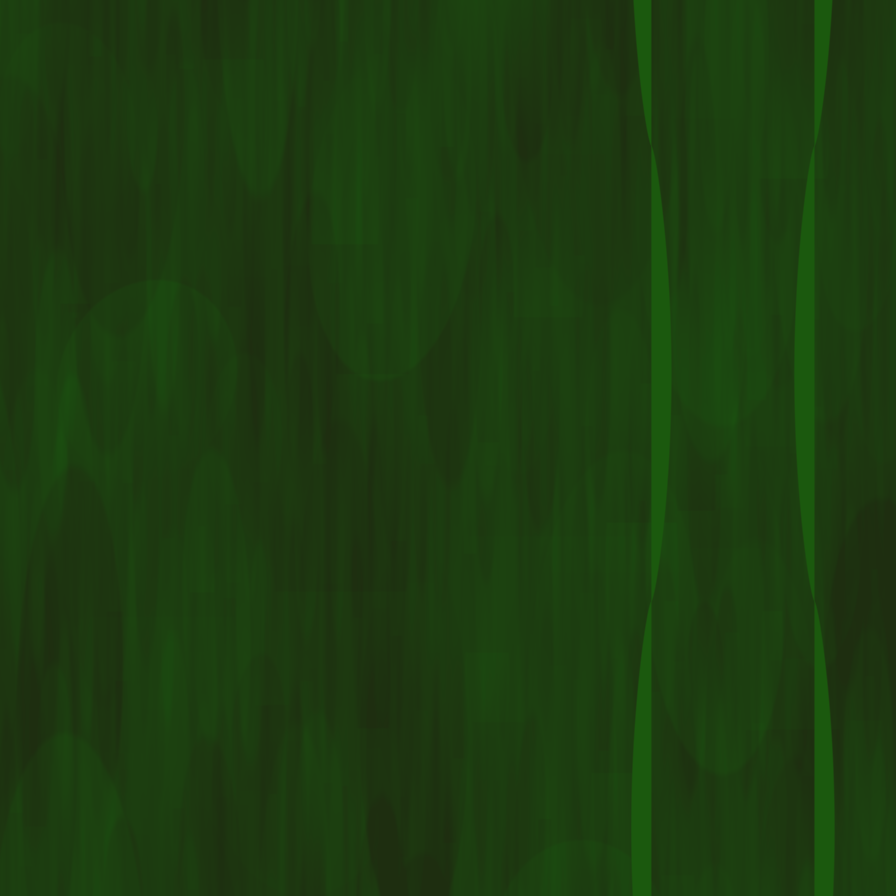
A three.js fragment shader for this texture:

```glsl
// Dark green brushed streaks with two thin, bright twisting ribbons.
varying vec2 vUv;

const float PI = 3.14159265;
const vec3 DARK_GREEN = vec3(0.116, 0.182, 0.062);
const vec3 LIGHT_GREEN = vec3(0.104, 0.310, 0.062);
const vec3 RIBBON_GREEN = vec3(0.106, 0.350, 0.055);
const float BASE_TONE = 0.345;       // 0 is dark green, 1 is light green
const float BROAD_CONTRAST = 0.42;
const float STROKE_CONTRAST = 0.48;
const float FINE_CONTRAST = 0.16;
const float RIBBON_LEFT = 0.727;
const float RIBBON_RIGHT = 0.909;
const float RIBBON_WIDTH = 0.0225;
const float TWIST_START = 0.329;     // height of the lower crossing
const float TWIST_LENGTH = 0.508;    // distance between crossings
const float EDGE = 0.0012;

float hash(vec2 p) {
  vec3 q = fract(p.xyx * 0.1031);
  q += dot(q, q.yzx + 33.33);
  return fract((q.x + q.y) * q.z);
}

float valueNoise(vec2 p) {
  vec2 cell = floor(p);
  vec2 f = fract(p);
  f = f * f * (3.0 - 2.0 * f);
  float low = mix(hash(cell), hash(cell + vec2(1.0, 0.0)), f.x);
  float high = mix(hash(cell + vec2(0.0, 1.0)), hash(cell + 1.0), f.x);
  return mix(low, high, f.y);
}

// Translucent long ellipses, one per cell, fading towards one end.
float strokes(vec2 uv, vec2 cells, float seed) {
  vec2 p = uv * cells;
  vec2 home = floor(p);
  float tone = 0.0;
  for (int j = -1; j <= 1; j++) {
    for (int i = -1; i <= 1; i++) {
      vec2 cell = home + vec2(float(i), float(j));
      vec2 id = cell + seed + 20.0;
      vec2 centre = cell + vec2(hash(id), hash(id + 71.3));
      vec2 radius = 0.3 + 0.6 * vec2(hash(id + 13.7), hash(id + 37.1));
      vec2 d = (p - centre) / radius;
      d.x += 0.3 * (hash(id + 53.9) - 0.5) * d.y;
      float soft = EDGE * 1.5 * cells.x / radius.x;
      float cover = 1.0 - smoothstep(1.0 - soft, 1.0 + soft, length(d));
      float heading = hash(id + 91.7) < 0.5 ? -1.0 : 1.0;
      float along = d.y * heading;
      float fade = clamp(0.55 + 0.5 * along, 0.0, 1.0);
      // Some strokes end in a flat cut.
      float cutSoft = EDGE * cells.y / radius.y;
      float cut = 1.0 - smoothstep(0.3 - cutSoft, 0.3 + cutSoft, along);
      cover *= hash(id + 117.3) < 0.25 ? cut : 1.0;
      tone += cover * fade * (hash(id + 151.9) - 0.5);
    }
  }
  return tone;
}

float brushedTone(vec2 uv) {
  float tone = BASE_TONE;
  tone += BROAD_CONTRAST * (valueNoise(uv * vec2(7.0, 3.5) + 4.0) - 0.5);

  // Each layer of strokes is narrower and fainter than the last.
  vec2 cells = vec2(9.0, 3.0);
  float strength = STROKE_CONTRAST;
  for (int i = 0; i < 4; i++) {
    tone += strength * strokes(uv, cells, 31.0 * float(i));
    cells *= vec2(2.2, 1.25);
    strength *= 0.87;
  }

  tone += FINE_CONTRAST * (valueNoise(uv * vec2(150.0, 5.0) + 60.0) - 0.5);
  return clamp(tone, 0.0, 1.0);
}

// Area between a straight line and a blunt wave crossing it.
float ribbon(vec2 uv, float line, float side) {
  float wave = sin(PI * (uv.y - TWIST_START) / TWIST_LENGTH);
  float bulge = side * RIBBON_WIDTH * sign(wave) * pow(abs(wave), 0.7);
  float d = abs(uv.x - line - 0.5 * bulge) - 0.5 * abs(bulge);
  return 1.0 - smoothstep(-EDGE, EDGE, d);
}

void main() {
  vec3 colour = mix(DARK_GREEN, LIGHT_GREEN, brushedTone(vUv));
  float ribbons = max(ribbon(vUv, RIBBON_LEFT, 1.0), ribbon(vUv, RIBBON_RIGHT, -1.0));
  colour = mix(colour, RIBBON_GREEN, ribbons);
  gl_FragColor = vec4(colour, 1.0);
}
```
